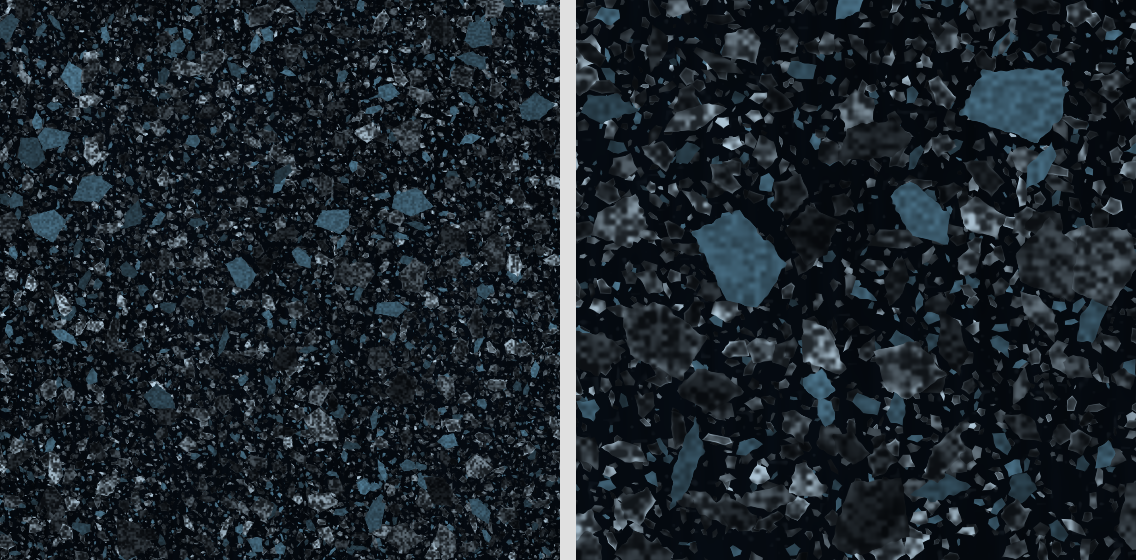
Left, the full canvas; right, a detail of the centre.
A WebGL 2 fragment shader for this texture:

```glsl
#version 300 es
precision highp float;
// Dark polished terrazzo: angular grey and slate-blue stone chips in near-black binder.

uniform vec2 u_resolution;
out vec4 fragColor;

const float TAU = 6.28319;
const int LAYERS = 5;
const int SIDES = 5;
const vec3 BINDER = vec3(0.016, 0.034, 0.056);
const vec3 GREY_TINT = vec3(0.89, 1.0, 1.07);
const vec3 BLUE_TINT = vec3(0.62, 0.95, 1.14);

float hash(vec2 p) {
    return fract(sin(dot(p, vec2(127.1, 311.7))) * 43758.5453);
}

float noise(vec2 p) {
    vec2 i = floor(p), f = fract(p);
    f = f * f * (3.0 - 2.0 * f);
    return mix(mix(hash(i), hash(i + vec2(1, 0)), f.x),
               mix(hash(i + vec2(0, 1)), hash(i + vec2(1, 1)), f.x), f.y);
}

vec2 direction(float angle) {
    return vec2(cos(angle), sin(angle));
}

// Signed distance to an irregular convex polygon stretched to the given half size.
float chipDistance(vec2 p, vec2 halfSize, float angle, vec2 seed) {
    vec2 axis = direction(angle);
    p = vec2(dot(p, axis), dot(p, vec2(-axis.y, axis.x)));
    float d = -1.0;
    for (int i = 0; i < SIDES; i++) {
        float k = float(i);
        float turn = (k + 0.55 * hash(seed + k * 3.7)) * TAU / float(SIDES);
        vec2 normal = direction(turn) / halfSize;
        float reach = mix(0.6, 1.0, hash(seed + k * 5.3 + 41.0));
        d = max(d, (dot(p, normal) - reach) / length(normal));
    }
    return d;
}

// Stone surface: crystalline speckle, with worn chips bright only near the rim.
vec3 chipColor(vec2 uv, float d, float size, float grain, vec2 seed) {
    float kind = hash(seed + 61.0);
    float level = mix(0.13, 0.62, pow(hash(seed + 67.0), 1.5));
    float patches = noise(uv * 95.0 + seed);
    float mottle = mix(0.25, 1.35, smoothstep(0.2, 0.85, 0.6 * grain + 0.4 * patches));
    float rim = smoothstep(-0.3 * size, 0.0, d);
    if (kind < 0.2) {
        return BLUE_TINT * mix(0.22, 0.46, hash(seed + 71.0)) * mix(0.72, 1.2, grain);
    }
    if (kind < 0.5) {
        level *= mix(0.55, 1.0, rim);
    }
    return BINDER * 0.5 + GREY_TINT * level * mottle;
}

// Paints one grid of scattered chips over the color below.
vec3 paintLayer(vec3 below, vec2 uv, float scale, float presence, float grain, float pixel) {
    vec2 home = floor(uv * scale);
    vec3 color = below;
    for (int y = -1; y <= 1; y++) {
        for (int x = -1; x <= 1; x++) {
            vec2 cell = home + vec2(x, y);
            vec2 seed = cell + scale * 1.37;
            if (hash(seed + 7.0) > presence) continue;
            vec2 jitter = vec2(hash(seed + 11.0), hash(seed + 19.0));
            vec2 offset = uv - (cell + 0.1 + 0.8 * jitter) / scale;
            float longHalf = mix(0.2, 0.5, hash(seed + 23.0)) / scale;
            if (length(offset) > 2.0 * longHalf) continue;
            float shortHalf = longHalf * mix(0.32, 0.95, hash(seed + 29.0));
            float angle = -0.95 + 2.7 * (hash(seed + 31.0) - 0.5);
            float d = chipDistance(offset, vec2(longHalf, shortHalf), angle, seed);
            d += (grain - 0.5) * min(0.0025, 0.25 * shortHalf);
            float cover = 1.0 - smoothstep(-0.6 * pixel, 0.6 * pixel, d);
            color = mix(color, chipColor(uv, d, shortHalf, grain, seed), cover);
        }
    }
    return color;
}

void main() {
    float extent = min(u_resolution.x, u_resolution.y);
    vec2 uv = gl_FragCoord.xy / extent;
    float pixel = 1.0 / extent;
    float grain = noise(uv * 290.0);

    // Binder with soft haze and faint vertical streaks
    float haze = noise(uv * 5.0) * 0.5 + noise(uv * vec2(160.0, 24.0)) * 0.5;
    vec3 color = BINDER * mix(0.65, 1.4, haze);
    color += 0.05 * GREY_TINT * smoothstep(0.8, 1.0, noise(uv * 240.0 + 13.0));

    // Fine dust first, then ever larger chips
    float scale = 150.0;
    for (int i = 0; i < LAYERS; i++) {
        float presence = i == 0 ? 0.35 : (i == LAYERS - 1 ? 0.55 : 0.78);
        color = paintLayer(color, uv, scale, presence, grain, pixel);
        scale /= 1.8;
    }
    fragColor = vec4(color, 1.0);
}
```
